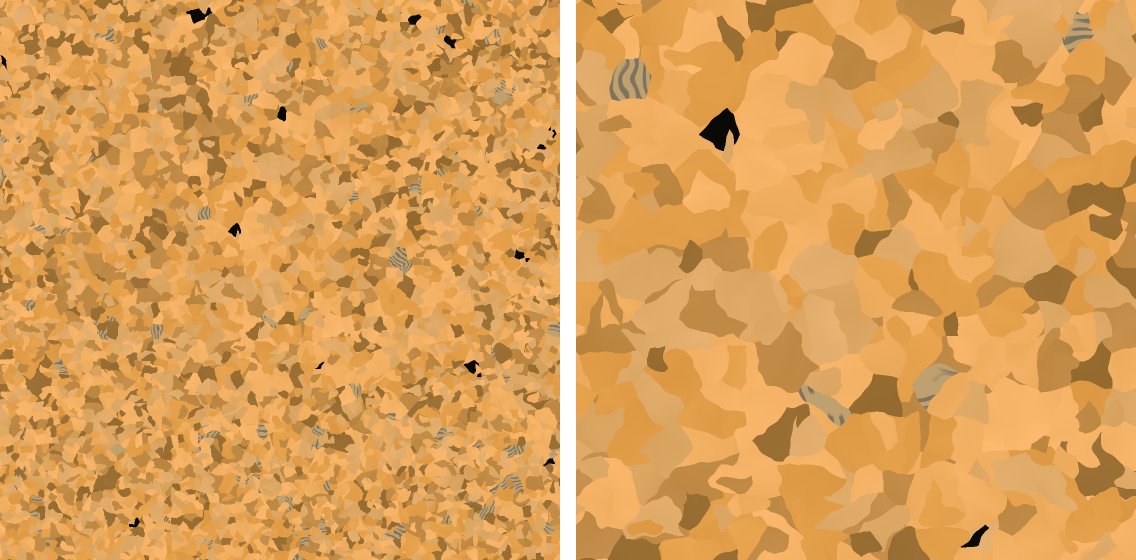
Left: the whole. Right: its middle third, enlarged.
A WebGL 1 fragment shader for this texture:

```glsl
precision highp float;
uniform vec2 u_resolution;

float hash(vec2 p) {
  return fract(sin(dot(p, vec2(127.1, 311.7))) * 43758.5453);
}

float noise(vec2 p) {
  vec2 i = floor(p), f = fract(p);
  f = f * f * (3.0 - 2.0 * f);
  return mix(mix(hash(i), hash(i + vec2(1, 0)), f.x),
             mix(hash(i + vec2(0, 1)), hash(i + vec2(1, 1)), f.x), f.y);
}

vec2 rotate(vec2 p, float angle) {
  float c = cos(angle), s = sin(angle);
  return vec2(c * p.x - s * p.y, s * p.x + c * p.y);
}

// Nearest seed: cell id in xy, offset from the seed in zw
vec4 nearestCell(vec2 p) {
  vec2 base = floor(p);
  vec4 best = vec4(0.0);
  float bestDist = 1e3;
  for (int y = -1; y <= 1; y++) {
    for (int x = -1; x <= 1; x++) {
      vec2 id = base + vec2(x, y);
      vec2 offset = p - id - vec2(hash(id + 3.7), hash(id + 51.3));
      float d = dot(offset, offset);
      if (d < bestDist) {
        bestDist = d;
        best = vec4(id, offset);
      }
    }
  }
  return best;
}

// Scrap colour with soft shading, or hatched grey paper
vec3 scrapColor(vec2 id, vec2 offset, float greyShare) {
  float pick = hash(id + 17.1);
  float angle = 6.283 * hash(id + 29.9);
  vec2 q = rotate(offset, angle);

  if (hash(id + 71.7) < greyShare) {
    float bend = 0.004 * noise(q * 40.0 + id);
    float wave = sin(6.283 * 145.0 * (q.y + bend));
    float ink = smoothstep(0.0, 0.5, wave) * smoothstep(0.2, 0.4, noise(q * vec2(60, 140) + id));
    return mix(vec3(0.75, 0.63, 0.44), vec3(0.46, 0.42, 0.35), 0.85 * ink);
  }

  vec3 color = vec3(0.95, 0.69, 0.39);
  color = mix(color, vec3(0.89, 0.62, 0.29), step(0.31, pick));
  color = mix(color, vec3(0.87, 0.66, 0.40), step(0.52, pick));
  color = mix(color, vec3(0.75, 0.54, 0.27), step(0.72, pick));
  color = mix(color, vec3(0.60, 0.43, 0.20), step(0.89, pick));

  float streak = noise(q * vec2(22, 110) + id) - 0.5;
  float cloud = noise(q * 35.0 + id + 9.0) - 0.5;
  float shade = 0.5 * streak + 0.7 * cloud + 12.0 * q.x + hash(id + 83.0) - 0.5;
  return color * (1.0 + clamp(shade, -1.0, 1.0) * vec3(0.045, 0.06, 0.13));
}

// Small and crowded near the rim, large and open above the centre
float crowding(vec2 p) {
  return smoothstep(0.12, 0.56, length((p - vec2(0.47, 0.63)) * vec2(1.05, 0.9)));
}

// Lays one scale of scraps over the colour below
vec3 addScraps(vec3 below, vec2 p, float grid, vec2 cover, float greyShare, float blackShare) {
  vec4 cell = nearestCell(p * grid);
  vec2 id = cell.xy + grid * 1.37;
  vec2 center = (cell.xy + 0.5) / grid;
  if (hash(id + 5.3) > mix(cover.x, cover.y, crowding(center))) return below;
  if (hash(id + 97.0) < blackShare) return vec3(0.04, 0.035, 0.02);
  float grey = greyShare * mix(1.3, 0.4, smoothstep(0.55, 0.8, center.y));
  return scrapColor(id, cell.zw / grid, grey);
}

vec3 collage(vec2 p) {
  // Ragged, slightly notched outlines
  vec2 ragged = vec2(noise(p * 55.0), noise(p * 55.0 + 40.0)) - 0.5;
  vec2 notched = vec2(noise(p * 150.0 + 7.0), noise(p * 150.0 + 90.0)) - 0.5;
  p += ragged * 0.012 + notched * 0.004;

  vec3 color = addScraps(vec3(0.0), p, 19.0, vec2(1.0), 0.03, 0.0);
  color = addScraps(color, p + 0.31, 31.0, vec2(0.45, 0.8), 0.065, 0.0);
  color = addScraps(color, p + 0.73, 48.0, vec2(0.14, 0.5), 0.03, 0.004);
  return addScraps(color, p, 78.0, vec2(0.07, 0.42), 0.01, 0.003);
}

void main() {
  // Four samples per pixel smooth every edge
  vec3 sum = vec3(0.0);
  for (int y = 0; y < 2; y++) {
    for (int x = 0; x < 2; x++) {
      vec2 jitter = vec2(x, y) * 0.5 - 0.25;
      sum += collage((gl_FragCoord.xy + jitter) / min(u_resolution.x, u_resolution.y));
    }
  }
  gl_FragColor = vec4(sum / 4.0, 1.0);
}
```
